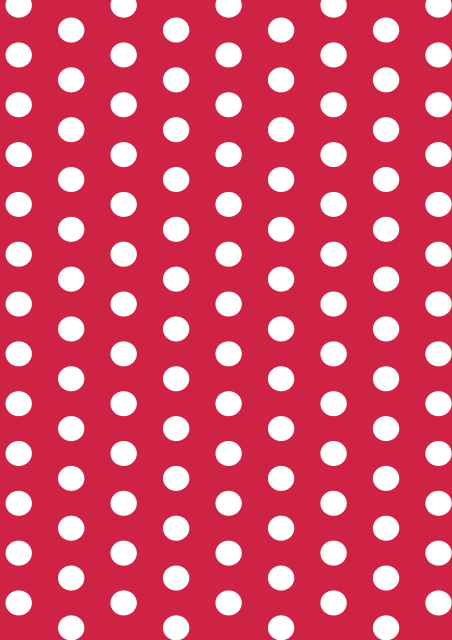
Write a Shadertoy shader that draws this pattern.

```glsl
// Staggered polka dots: white, slightly wide dots on a crimson ground.
// The canvas is cut into columns, every other one shifted by half a row;
// each cell then draws one ellipse from its approximate distance.

#define GROUND_COLOR vec3(0.81, 0.137, 0.272)
#define DOT_COLOR    vec3(1.0)
#define PITCH        vec2(0.1161, 0.07784)  // column and row spacing
#define FIRST_DOT    vec2(0.0414, 0.0579)   // center of the lowest dot, left column
#define DOT_RADIUS   vec2(0.0291, 0.0195)   // half width and half height
#define STAGGER      0.5                    // row shift of odd columns
#define EDGE_PIXELS  1.0                    // width of the smoothed edge

// Offset from the center of the nearest dot, in canvas fractions.
vec2 dotOffset(vec2 uv) {
    vec2 cell = (uv - FIRST_DOT) / PITCH;
    float column = floor(cell.x + 0.5);
    cell.y += STAGGER * mod(column, 2.0);
    return (fract(cell + 0.5) - 0.5) * PITCH;
}

// First-order signed distance to an axis-aligned ellipse.
float ellipseDistance(vec2 p, vec2 radius) {
    float level = length(p / radius);
    float slope = length(p / (radius * radius));
    return level * (level - 1.0) / max(slope, 1e-5);
}

void mainImage(out vec4 fragColor, in vec2 fragCoord) {
    vec2 offset = dotOffset(fragCoord / iResolution.xy);

    // Distance is measured in pixels only to size the edge.
    float dist = ellipseDistance(offset * iResolution.xy, DOT_RADIUS * iResolution.xy);
    float coverage = clamp(0.5 - dist / EDGE_PIXELS, 0.0, 1.0);

    fragColor = vec4(mix(GROUND_COLOR, DOT_COLOR, coverage), 1.0);
}
```
